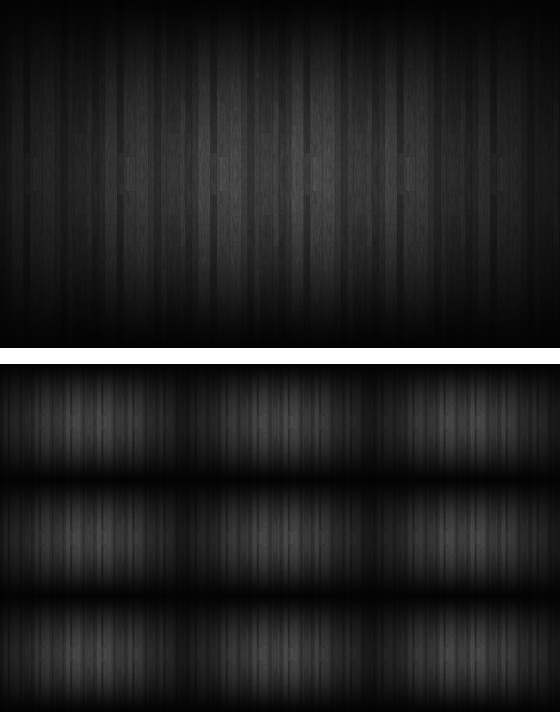
Top: one tile. Bottom: repeated 3 by 3.
Write a Shadertoy shader that draws this texture.

```glsl
// Dark vertical wood planks, mirrored about the middle, lit by a soft central glow

const float PI = 3.14159;

// One repeat of planks: width in strips, tone, height of first end joint
const vec3 COLUMNS[11] = vec3[11](
    vec3(1, 0.88, 0.45), vec3(2, 1.12, 0.29), vec3(1, 0.80, 0.12),
    vec3(2, 1.05, 0.10), vec3(2, 1.08, 0.39), vec3(1, 0.99, 0.17),
    vec3(1, 0.82, 0.33), vec3(1, 0.99, 0.05), vec3(2, 0.90, 0.24),
    vec3(1, 0.95, 0.42), vec3(1, 0.74, 0.24));

float hash(vec2 p) {
    return fract(sin(dot(p, vec2(127.1, 311.7))) * 43758.5);
}

float noise(vec2 p) {
    vec2 cell = floor(p), f = fract(p);
    f = f * f * (3.0 - 2.0 * f);
    return mix(mix(hash(cell), hash(cell + vec2(1, 0)), f.x),
               mix(hash(cell + vec2(0, 1)), hash(cell + vec2(1, 1)), f.x), f.y);
}

// Grain brightness around 1; p is measured in strip widths
float woodGrain(vec2 p, float heart, float seed) {
    vec2 q = p + seed * 60.0;
    float warp = noise(q * vec2(0.9, 0.2));
    float streaks = noise(q * vec2(5.0, 0.35) + warp * 2.0);
    float pores = noise(q * vec2(8.0, 2.4));
    float rings = sin(p.y * 1.6 + heart * heart * 14.0 + warp * 9.0 + seed * 6.0);
    float figure = 0.05 * smoothstep(0.35, 0.6, seed);
    return 0.81 + 0.18 * streaks + 0.20 * pores + figure * rings;
}

float planks(vec2 uv) {
    // Six repeats across, each of fifteen strips; halves mirrored vertically
    float strip = fract(uv.x * 6.0 - 0.055) * 15.0;
    float along = abs(fract(uv.y) - 0.5) * 2.0;

    // Find the column holding this strip
    int col = 0;
    float start = 0.0;
    while (col < 10 && strip >= start + COLUMNS[col].x) {
        start += COLUMNS[col].x;
        col++;
    }
    vec3 column = COLUMNS[col];
    float across = strip - start;
    float lengthwise = (along - column.z) * 2.0 + 1.0;
    float seed = hash(vec2(col, floor(lengthwise)) + 3.7);

    float tone = column.y * (0.91 + 0.18 * seed);
    tone *= woodGrain(vec2(across, along * 28.0), across - 0.5 * column.x, seed);

    // Faint grooves along the sides and at the end joints
    float side = min(across, column.x - across);
    float joint = abs(fract(lengthwise + 0.5) - 0.5);
    tone *= mix(0.80, 1.0, smoothstep(0.0, 0.12, side));
    return tone * mix(0.86, 1.0, smoothstep(0.001, 0.007, joint));
}

void mainImage(out vec4 fragColor, in vec2 fragCoord) {
    // Average a 3 x 3 grid of samples for smooth edges
    float wood = 0.0;
    for (int i = 0; i < 9; i++) {
        vec2 offset = (vec2(i % 3, i / 3) - 1.0) / 3.0;
        wood += planks((fragCoord + offset) / iResolution.xy) / 9.0;
    }

    // Glow fading evenly to every border
    vec2 fade = pow(abs(sin(PI * fragCoord / iResolution.xy)), vec2(1.3));
    float light = 0.014 + 0.238 * fade.y * mix(0.36, 1.0, fade.x);

    fragColor = vec4(vec3(wood * light), 1.0);
}
```
